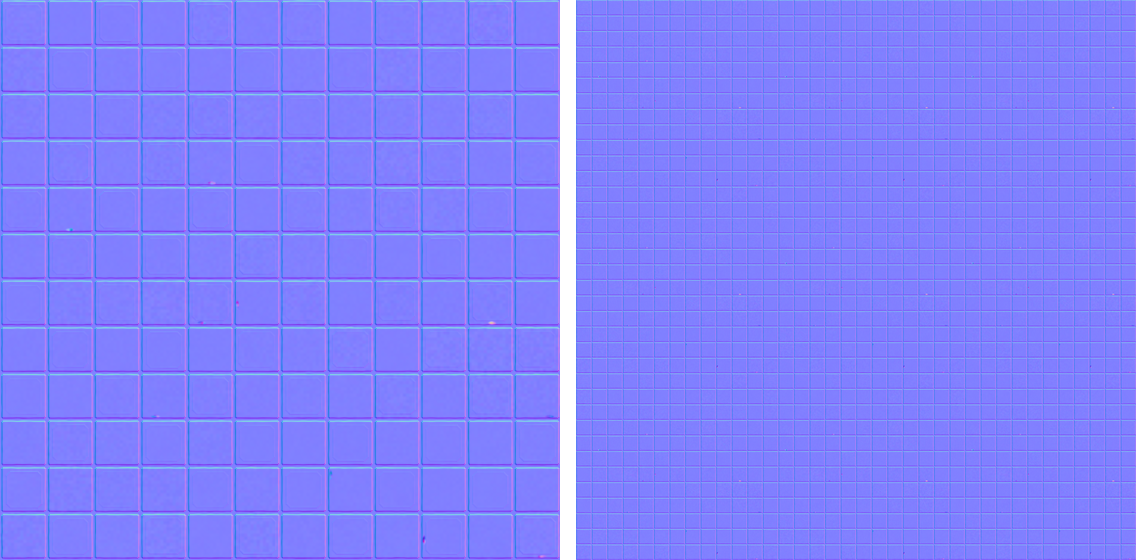
Left, the tile; right, the same tile 3 across and 3 down.
Give the GLSL for this texture map, as a Shadertoy shader.

```glsl
// Tangent-space normal map of a 12 by 12 grid of bevelled square tiles.
// Each bevel is a soft band around a cut-corner box; alternate tiles carry a
// faint raised panel, and wrapping noise adds grain, wobble and rare chips.

const float TILES = 12.0;
const vec2 GRID_SHIFT = vec2(0.008);

vec2 hash22(vec2 p) {
    vec3 q = fract(vec3(p.xyx) * vec3(0.1031, 0.1030, 0.0973));
    q += dot(q, q.yzx + 33.33);
    return fract((q.xx + q.yz) * q.zy);
}

// Two independent channels of value noise in -1..1, wrapping over the unit square
vec2 wrapNoise(vec2 uv, float period, float seed) {
    vec2 p = uv * period;
    vec2 i = floor(p);
    vec2 f = fract(p);
    f = f * f * (3.0 - 2.0 * f);
    vec2 a = hash22(mod(i, period) + seed);
    vec2 b = hash22(mod(i + vec2(1.0, 0.0), period) + seed);
    vec2 c = hash22(mod(i + vec2(0.0, 1.0), period) + seed);
    vec2 d = hash22(mod(i + 1.0, period) + seed);
    return 2.0 * mix(mix(a, b, f.x), mix(c, d, f.x), f.y) - 1.0;
}

// Box with cut corners: xy is the outward direction, z the signed distance
vec3 cutBox(vec2 p, vec2 halfSize, float cut) {
    vec2 b = abs(p) - halfSize;
    vec2 side = vec2(p.x < 0.0 ? -1.0 : 1.0, p.y < 0.0 ? -1.0 : 1.0);
    float diagonal = (b.x + b.y + cut) * 0.7071;
    if (diagonal > max(b.x, b.y)) return vec3(side * 0.7071, diagonal);
    return b.x > b.y ? vec3(side.x, 0.0, b.x) : vec3(0.0, side.y, b.y);
}

// Soft line at distance zero, widened to the pixel size without gaining weight
float band(float dist, float width, float pixel) {
    float w = max(width, 1.2 * pixel);
    return (1.0 - smoothstep(0.0, w, abs(dist))) * width / w;
}

// Steeper on the left and top than on the right and bottom
vec2 bevelTilt(vec2 p, vec2 wobble, float pixel) {
    vec3 box = cutBox(p, vec2(0.466), 0.025);
    vec2 steepness = vec2(box.x < 0.0 ? 0.62 : 0.46, box.y < 0.0 ? 0.48 : 0.62);
    float line = band(box.z + 0.004 * wobble.x, 0.031, pixel);
    return box.xy * steepness * line * (1.0 + 0.15 * wobble.y);
}

// Thin chamfered outline, slightly shifted and worn on every tile
vec2 panelTilt(vec2 p, vec2 rnd, vec2 wear, float pixel) {
    vec2 halfSize = vec2(0.385, 0.39) + 0.012 * (rnd.yx - 0.5);
    vec3 box = cutBox(p - 0.02 * (rnd - 0.5), halfSize, 0.09);
    float strength = mix(0.07, 0.15, rnd.x) * (0.8 + 0.5 * wear.x);
    float outer = band(box.z, 0.022, pixel);
    float inner = band(box.z + 0.035, 0.03, pixel);
    return box.xy * strength * (outer - 0.25 * inner);
}

// Small ragged nick beside a tile edge, present on few tiles
vec2 chipTilt(vec2 p, vec2 rnd, vec2 place, vec2 ragged) {
    float along = 0.7 * (place.x - 0.5);
    bool upright = place.y < 0.5;
    vec2 center = upright ? vec2(-0.42, along) : vec2(along, -0.43);
    vec2 radius = upright ? vec2(0.05, 0.13) : vec2(0.12, 0.05);
    float mask = 1.0 - smoothstep(0.3, 1.0, length((p - center) / radius));
    return ragged * mask * 0.55 * step(rnd.y, 0.07);
}

void mainImage(out vec4 fragColor, in vec2 fragCoord) {
    vec2 uv = fragCoord / iResolution.xy;
    vec2 grid = uv * TILES - GRID_SHIFT;
    vec2 cell = mod(floor(grid), TILES);
    vec2 p = fract(grid) - 0.5;
    float pixel = TILES / min(iResolution.x, iResolution.y);

    // Per-tile variation and wrapping surface noise
    vec2 rnd = hash22(cell + 17.0);
    vec2 place = hash22(cell + 53.0);
    vec2 wobble = wrapNoise(uv, 96.0, 5.0);
    vec2 grain = wrapNoise(uv, 180.0, 31.0);
    vec2 wear = wrapNoise(uv, 36.0, 71.0);

    // Add up the tilts
    float roughness = mix(0.012, 0.05, rnd.y * rnd.y);
    vec2 tilt = bevelTilt(p, wobble, pixel);
    if (mod(cell.x + cell.y, 2.0) > 0.5) tilt += panelTilt(p, rnd, wear, pixel);
    tilt += chipTilt(p, place, rnd, wobble + grain);
    tilt += roughness * grain + 0.006 * wear + 0.012 * (place - 0.5);
    tilt.x += 0.008;

    // Encode the unit normal as a colour
    tilt /= max(1.0, length(tilt) / 0.9);
    vec3 normal = vec3(tilt, sqrt(1.0 - dot(tilt, tilt)));
    fragColor = vec4(0.5 + 0.5 * normal, 1.0);
}
```
